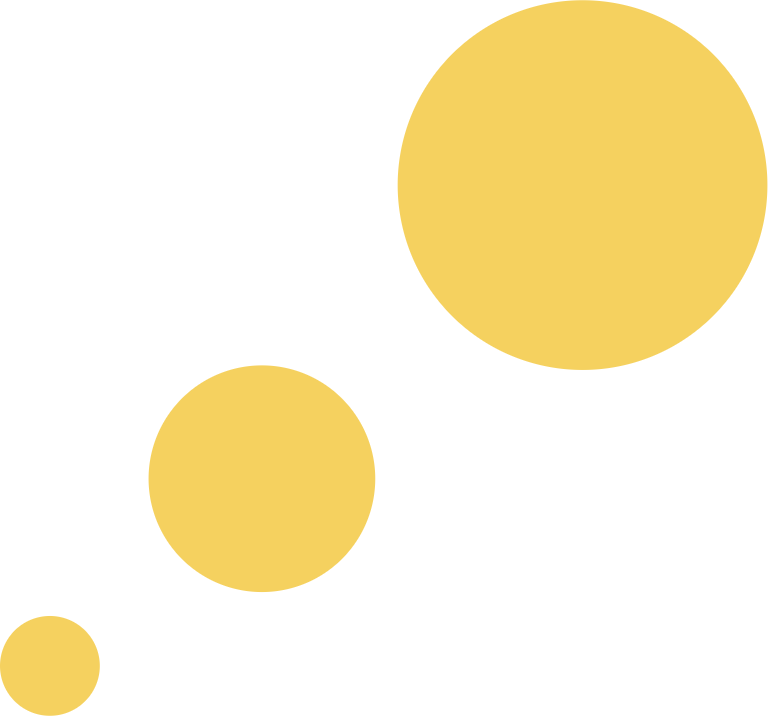
Reproduce this background procedurally as a WebGL 1 fragment shader.

```glsl
precision highp float;
// Three golden discs growing along a rising diagonal on white.

uniform vec2 u_resolution;

#define PAPER vec3(1.0)
#define GOLD vec3(0.961, 0.820, 0.373)
// Each disc: center x, center y, radius, in canvas heights
#define SMALL_DISC vec3(0.0697, 0.0700, 0.0697)
#define MIDDLE_DISC vec3(0.3658, 0.3314, 0.1583)
#define LARGE_DISC vec3(0.8136, 0.7415, 0.2582)

// Signed distance to a disc, negative inside
float discDistance(vec2 point, vec3 disc) {
  return length(point - disc.xy) - disc.z;
}

void main() {
  vec2 point = gl_FragCoord.xy / u_resolution.y;
  float pixel = 1.0 / u_resolution.y;

  // Union of the discs
  float edge = discDistance(point, SMALL_DISC);
  edge = min(edge, discDistance(point, MIDDLE_DISC));
  edge = min(edge, discDistance(point, LARGE_DISC));

  // Fill with an edge one pixel wide
  float coverage = clamp(0.5 - edge / pixel, 0.0, 1.0);
  gl_FragColor = vec4(mix(PAPER, GOLD, coverage), 1.0);
}
```
